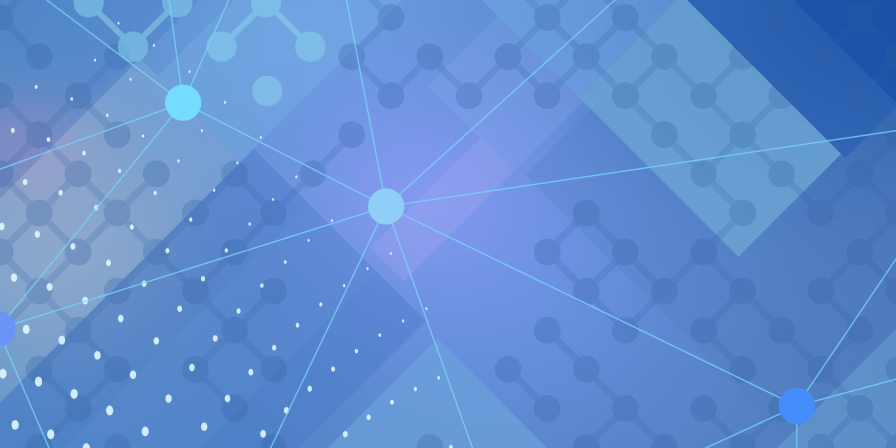
Give the GLSL for this background, as a Shadertoy shader.

```glsl
const float HEIGHT = 384.0;  // design units per canvas height
const float STEP = 33.5;     // half diagonal of a lattice cell
float unitsPerPixel;

float cover(float dist) { return clamp(0.5 - dist / unitsPerPixel, 0.0, 1.0); }

float hash(vec2 p) {
    vec3 q = fract(p.xyx * vec3(0.1031, 0.1030, 0.0973));
    q += dot(q, q.yzx + 33.33);
    return fract((q.x + q.y) * q.z);
}

float segment(vec2 p, vec2 a, vec2 b) {
    vec2 ab = b - a;
    return length(p - a - ab * clamp(dot(p - a, ab) / dot(ab, ab), 0.0, 1.0));
}

void glow(inout vec3 col, vec2 p, vec2 center, vec2 radius, vec4 tint) {
    vec2 q = (p - center) / radius;
    col = mix(col, tint.rgb, tint.a * exp(-dot(q, q)));
}

// Slanted rectangle, bounded by ranges of x + y and x - y
void panel(inout vec3 col, vec2 p, vec2 sumRange, vec2 diffRange, vec4 tint) {
    vec2 q = vec2(p.x + p.y, p.x - p.y);
    vec2 d = max(vec2(sumRange.x, diffRange.x) - q, q - vec2(sumRange.y, diffRange.y));
    col = mix(col, tint.rgb, tint.a * cover(max(d.x, d.y) * 0.707));
}

vec2 atomPosition(vec2 id) { return vec2(id.x + id.y, id.x - id.y) * STEP + vec2(0, 15); }

bool hasAtom(vec2 id) {
    // Empty ellipses: center, radii
    vec4 voids[5] = vec4[5](vec4(395, 200, 70, 105), vec4(310, 300, 70, 130),
        vec4(200, 60, 95, 75), vec4(555, 175, 45, 40), vec4(490, 130, 40, 35));
    vec2 pos = atomPosition(id);
    for (int i = 0; i < 5; i++)
        if (length((pos - voids[i].xy) / voids[i].zw) < 1.0) return false;
    return hash(id + 40.0) > 0.08;
}

// Coverage of the dark molecules: atoms in x, bonds in y
vec2 molecules(vec2 p) {
    vec2 g = (p - vec2(0, 15)) / STEP;
    vec2 cell = round(vec2(g.x + g.y, g.x - g.y) * 0.5);
    float atom = 1e3, bond = 1e3;
    for (int k = 0; k < 9; k++) {
        vec2 id = cell + vec2(k % 3 - 1, k / 3 - 1);
        if (!hasAtom(id)) continue;
        vec2 pos = atomPosition(id);
        atom = min(atom, length(p - pos) - 11.5);
        for (int j = 0; j < 2; j++) {
            vec2 next = id + (j == 0 ? vec2(1, 0) : vec2(0, 1));
            if (hasAtom(next) && hash(id * 3.0 + float(j) * 17.0 + 90.0) > 0.25)
                bond = min(bond, segment(p, pos, atomPosition(next)) - 3.0);
        }
    }
    return vec2(cover(atom), cover(bond));
}

// Pale zigzag chain along the top
float paleChain(vec2 p) {
    float dist = length(p - vec2(229, 78)) - 13.0;
    for (int k = 0; k < 6; k++) {
        vec2 a = vec2(76 + 38 * k, 2 + 38 * (k % 2));
        vec2 b = vec2(a.x + 38.0, 42.0 - a.y);
        dist = min(dist, length(p - a) - 13.0);
        if (k != 2 && k != 5) dist = min(dist, segment(p, a, b) - 2.5);
    }
    return cover(dist);
}

// Bent grid of dots, shrinking to the upper right
float dots(vec2 p) {
    float dx = p.x - 12.0;
    float row = round((p.y - 238.0 - 0.2 * dx - 0.002 * dx * dx) / 42.0);
    float column = round((dx - 10.5 * row) / 30.5);
    dx = 10.5 * row + 30.5 * column;
    vec2 center = vec2(12.0 + dx, 238.0 + 42.0 * row + 0.2 * dx + 0.002 * dx * dx);
    float radius = clamp(3.1 - 0.006 * center.x - 0.008 * (284.0 - center.y), 0.9, 3.1);
    bool inside = center.x < 390.0 && center.x - center.y < 120.0 && center.x + center.y > 100.0;
    return inside ? cover(length((p - center) * vec2(1, 0.75)) - radius) : 0.0;
}

void mainImage(out vec4 fragColor, in vec2 fragCoord) {
    unitsPerPixel = HEIGHT / iResolution.y;
    vec2 p = vec2(fragCoord.x, iResolution.y - fragCoord.y) * unitsPerPixel;

    // Soft colour field
    vec3 col = mix(vec3(0.31, 0.54, 0.77), vec3(0.31, 0.48, 0.73), p.x / 768.0);
    glow(col, p, vec2(270, 30), vec2(200, 130), vec4(0.42, 0.62, 0.88, 0.95));
    glow(col, p, vec2(430, 220), vec2(210, 190), vec4(0.42, 0.57, 0.89, 0.95));
    glow(col, p, vec2(355, 165), vec2(110, 90), vec4(0.54, 0.61, 0.96, 0.75));
    glow(col, p, vec2(50, 210), vec2(120, 110), vec4(0.58, 0.65, 0.79, 0.8));
    glow(col, p, vec2(15, 125), vec2(65, 45), vec4(0.70, 0.58, 0.76, 0.6));
    glow(col, p, vec2(768, 0), vec2(190, 130), vec4(0.06, 0.28, 0.64, 0.85));

    // Overlapping panels
    panel(col, p, vec2(-9, 170), vec2(-400, 200), vec4(0.26, 0.46, 0.76, 0.3));
    panel(col, p, vec2(170, 345), vec2(-400, 70), vec4(0.60, 0.73, 0.84, 0.28));
    panel(col, p, vec2(200, 345), vec2(70, 400), vec4(0.48, 0.72, 0.90, 0.3));
    panel(col, p, vec2(345, 640), vec2(-400, 90), vec4(0.27, 0.46, 0.78, 0.4));
    panel(col, p, vec2(440, 555), vec2(-400, 90), vec4(0.40, 0.58, 0.84, 0.2));
    panel(col, p, vec2(440, 587), vec2(293, 413), vec4(0.56, 0.68, 0.94, 0.25));
    panel(col, p, vec2(530, 587), vec2(105, 293), vec4(0.68, 0.66, 0.94, 0.28));
    panel(col, p, vec2(600, 1200), vec2(300, 900), vec4(0.30, 0.48, 0.73, 0.25));
    panel(col, p, vec2(413, 580), vec2(413, 589), vec4(0.46, 0.68, 0.90, 0.5));
    panel(col, p, vec2(580, 853), vec2(413, 589), vec4(0.42, 0.64, 0.83, 0.85));
    panel(col, p, vec2(500, 860), vec2(589, 900), vec4(0.12, 0.35, 0.69, 0.45));
    panel(col, p, vec2(500, 860), vec2(680, 900), vec4(0.06, 0.27, 0.62, 0.4));
    panel(col, p, vec2(665, 900), vec2(-400, 85), vec4(0.43, 0.65, 0.86, 0.6));
    panel(col, p, vec2(1050, 1400), vec2(200, 900), vec4(0.42, 0.64, 0.84, 0.5));

    // Molecules and dots
    vec2 dark = molecules(p);
    col = mix(col, vec3(0.19, 0.37, 0.63), max(dark.x * 0.27, dark.y * 0.19));
    col = mix(col, vec3(0.54, 0.82, 0.93), 0.55 * paleChain(p));
    col = mix(col, vec3(0.88, 0.97, 1.0), 0.9 * dots(p));

    // Threads: links between hubs, then rays to the border (end point, hub)
    vec2 hubs[4] = vec2[4](vec2(683, 348), vec2(331, 177), vec2(157, 88), vec2(-2, 282));
    vec3 rays[14] = vec3[14](vec3(0, 145, 2), vec3(40, 0, 2), vec3(145, 0, 2), vec3(196, 0, 2),
        vec3(297, 0, 1), vec3(527, 0, 1), vec3(768, 112, 1), vec3(232, 384, 1), vec3(405, 384, 1),
        vec3(768, 222, 0), vec3(768, 325, 0), vec3(683, 384, 0), vec3(605, 384, 0), vec3(42, 384, 3));
    float thread = segment(p, hubs[3], hubs[1]);
    for (int i = 0; i < 3; i++) thread = min(thread, segment(p, hubs[i], hubs[i + 1]));
    for (int i = 0; i < 14; i++) thread = min(thread, segment(p, hubs[int(rays[i].z)], rays[i].xy));
    col = mix(col, vec3(0.47, 0.83, 0.97), 0.8 * cover(thread - 0.6));

    // Hubs
    vec3 hubColors[4] = vec3[4](vec3(0.27, 0.55, 0.99), vec3(0.56, 0.81, 0.97),
        vec3(0.46, 0.86, 1.0), vec3(0.42, 0.58, 0.97));
    for (int i = 0; i < 4; i++) col = mix(col, hubColors[i], cover(length(p - hubs[i]) - 15.5));

    fragColor = vec4(col, 1.0);
}
```
